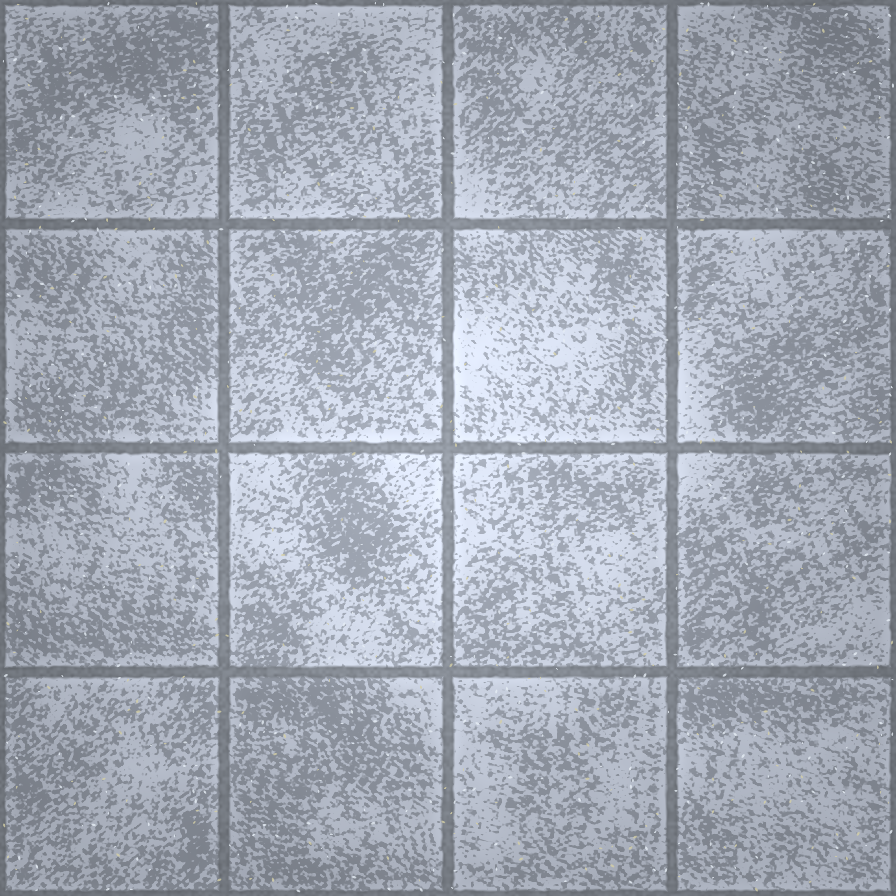
Give the GLSL for this texture, as a three.js fragment shader.

```glsl
// Four by four grey stone tiles with fine grain, soft grout lines and pale mineral flecks.
varying vec2 vUv;

float hash(vec2 p) {
  return fract(sin(dot(p, vec2(127.1, 311.7))) * 43758.5453);
}

float noise(vec2 p) {
  vec2 i = floor(p), f = fract(p);
  f = f * f * (3.0 - 2.0 * f);
  return mix(mix(hash(i), hash(i + vec2(1.0, 0.0)), f.x),
             mix(hash(i + vec2(0.0, 1.0)), hash(i + vec2(1.0, 1.0)), f.x), f.y);
}

float fbm(vec2 p) {
  float sum = 0.0, amp = 0.5;
  for (int i = 0; i < 4; i++) {
    sum += amp * noise(p);
    p = p * 2.03 + 17.3;
    amp *= 0.5;
  }
  return sum / 0.9375;
}

mat2 rotate(float a) {
  return mat2(cos(a), sin(a), -sin(a), cos(a));
}

// Small elongated chips, at most one in each cell
vec2 flecks(vec2 uv) {
  vec2 p = uv * 80.0, cell = floor(p);
  vec2 centre = 0.25 + 0.5 * vec2(hash(cell + 3.1), hash(cell + 7.7));
  vec2 d = rotate(6.283 * hash(cell + 11.3)) * (fract(p) - centre);
  float size = mix(0.07, 0.15, hash(cell + 19.9));
  float chip = 1.0 - smoothstep(size * 0.5, size * 1.3, length(d * vec2(0.7, 1.3)));
  return vec2(chip * step(0.84, hash(cell + 23.5)), hash(cell + 31.7));
}

void main() {
  vec2 uv = vUv;
  vec2 tile = floor(uv * 4.0);
  float tileTone = hash(tile + 5.0) - 0.5;

  // Distance to the nearest grout axis, with slightly worn edges
  vec2 axis = abs(fract(uv * 4.0 + 0.5) - 0.5) / 4.0;
  float wear = (noise(uv * 150.0) - 0.5) * 0.0022 + (noise(uv * 45.0) - 0.5) * 0.0012;
  float d = min(axis.x, axis.y) + wear;
  float grout = 1.0 - smoothstep(0.0045, 0.0085, d);

  // Fine grain, turned a little differently in each tile
  vec2 grainUv = rotate((hash(tile + 9.0) - 0.5) * 1.6) * uv;
  float grain = 0.65 * noise(grainUv * vec2(235.0, 330.0)) + 0.35 * noise(uv * 410.0 + 40.0);
  float cloud = fbm(uv * 13.0 + tile * 5.0);
  float streak = noise(uv * vec2(75.0, 10.0) + 60.0);
  float bevel = 1.0 - smoothstep(0.007, 0.022, d);
  float cover = grain + (cloud - 0.5) * 0.55 + (streak - 0.5) * 0.10 + bevel * 0.12;
  float pale = smoothstep(0.39, 0.59, cover);
  vec3 stone = mix(vec3(0.565, 0.590, 0.635), vec3(0.750, 0.778, 0.835), pale);
  stone *= 1.0 + 0.05 * tileTone + 0.12 * (cloud - 0.5) + 0.04 * bevel;

  // Rough grout, darker along its rims
  float rim = smoothstep(0.001, 0.006, d);
  vec3 joint = vec3(0.515, 0.538, 0.572) * (0.93 + 0.14 * noise(uv * 260.0) - 0.07 * rim);
  vec3 colour = mix(stone, joint, grout);

  // Light pooled in the middle, falling off to the borders
  float radius = length((uv - vec2(0.5, 0.51)) * vec2(1.05, 1.0));
  colour *= mix(1.15, 0.84, smoothstep(0.0, 0.68, radius));

  // White and yellowish flecks over stone and grout
  vec2 fleck = flecks(uv);
  vec3 chipColour = mix(vec3(0.90, 0.93, 0.96), vec3(0.83, 0.81, 0.65), step(0.62, fleck.y));
  colour = mix(colour, chipColour, fleck.x * 0.8);

  gl_FragColor = vec4(colour, 1.0);
}
```
